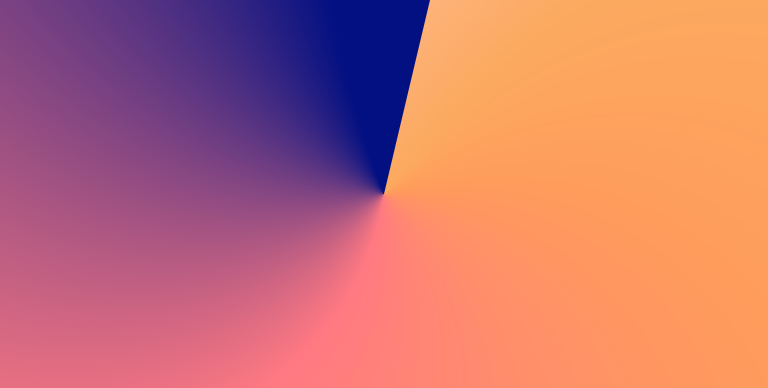
This background is drawn by a Shadertoy shader. Its source:

```glsl
// A sweep of colour around the centre: peach, orange, pink, violet and navy,
// closed by one sharp seam. The clockwise angle from the seam picks the colour,
// and a twist that grows with radius bends the soft bands but not the seam.

#define CENTER vec2(0.5, 0.5)   // hub, as a fraction of the canvas
#define SEAM_TILT 0.2328        // radians clockwise from straight up
#define TWIST 0.45              // bend of the bands per canvas height
#define PEACH_REACH 0.55        // radius at which the seam is fully peach
#define SAND_STOP 0.065         // stops, in turns from the seam
#define ORANGE_STOP 0.18
#define PINK_STOP 0.485
#define NAVY_STOP 0.905

const float TAU = 6.2831853;
const vec3 PEACH  = vec3(0.992, 0.702, 0.485);
const vec3 SAND   = vec3(0.988, 0.665, 0.376);
const vec3 ORANGE = vec3(1.000, 0.608, 0.361);
const vec3 PINK   = vec3(1.000, 0.475, 0.510);
const vec3 NAVY   = vec3(0.008, 0.063, 0.510);

// Linear progress between two stops, clamped to 0..1
float ramp(float from, float to, float x) {
    return clamp((x - from) / (to - from), 0.0, 1.0);
}

vec3 sweepColor(float turn, vec3 seamColor) {
    vec3 color = mix(seamColor, SAND, ramp(0.0, SAND_STOP, turn));
    color = mix(color, ORANGE, ramp(SAND_STOP, ORANGE_STOP, turn));
    color = mix(color, PINK, ramp(ORANGE_STOP, PINK_STOP, turn));
    return mix(color, NAVY, ramp(PINK_STOP, NAVY_STOP, turn));
}

void mainImage(out vec4 fragColor, in vec2 fragCoord) {
    // Position from the hub, in canvas heights
    vec2 p = (fragCoord - CENTER * iResolution.xy) / iResolution.y;
    float radius = length(p);

    // Seam frame: distance along the ray and to its clockwise side
    vec2 seam = vec2(sin(SEAM_TILT), cos(SEAM_TILT));
    float along = dot(p, seam);
    float side = dot(p, vec2(seam.y, -seam.x));

    // Clockwise turn from the seam, twisted by radius but fixed at both ends
    float turn = fract(atan(side, along + 1e-6) / TAU);
    turn -= TWIST * radius * turn * (1.0 - turn);

    vec3 seamColor = mix(SAND, PEACH, ramp(0.0, PEACH_REACH, radius));
    vec3 color = sweepColor(turn, seamColor);

    // Smooth the seam over about one pixel
    float pixel = 1.0 / iResolution.y;
    if (along > 0.0 && abs(side) < pixel) {
        color = mix(NAVY, seamColor, ramp(-0.5 * pixel, 0.5 * pixel, side));
    }

    fragColor = vec4(color, 1.0);
}
```
